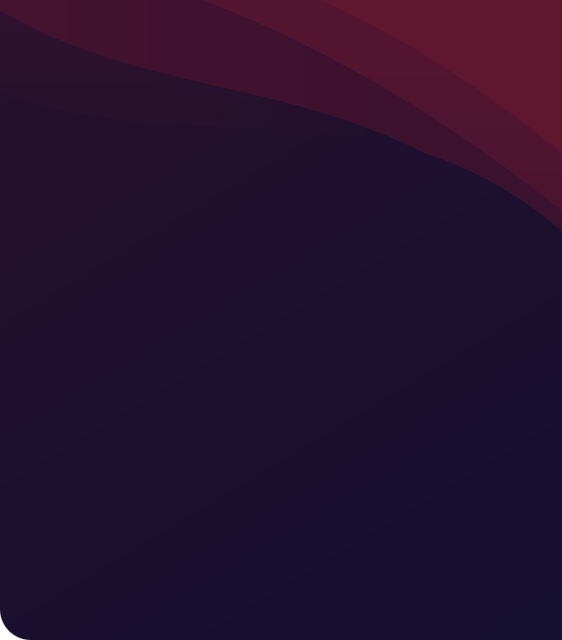
Write a WebGL 2 fragment shader that draws this background.

```glsl
#version 300 es
precision highp float;

uniform vec2 u_resolution;
out vec4 outColor;

// Antialiased coverage of the region where d is positive
float cover(float d) {
    return clamp(0.5 + d / max(fwidth(d), 1e-5), 0.0, 1.0);
}

// Shallow parabola falling to the right from the top edge at x = start
float arc(float x, float start, float slope, float bend) {
    float t = x - start;
    return t * (slope + bend * t);
}

void main() {
    // The canvas is 7.68 units high; depth is measured down from the top
    vec2 p = gl_FragCoord.xy / u_resolution.y * 7.68;
    float x = p.x;
    float depth = 7.68 - p.y;

    // Diagonal night gradient
    float diagonal = clamp((0.6 * x + depth) / 11.74, 0.0, 1.0);
    vec3 color = mix(vec3(0.151, 0.064, 0.178), vec3(0.080, 0.059, 0.190), diagonal);

    // Wave edges, as depth below the top
    float lowEdge = 1.08 + x * (0.1325 + 0.017 * (x - 4.1) * (x - 4.1));
    float midEdge = 0.13 + x * (0.572 + x * (0.016 * x - 0.128));
    float wideArc = arc(x, 2.43, 0.38, 0.0477);
    float cornerArc = arc(x, 3.85, 0.45, 0.064);

    // Faint lower wave, fading out to the right
    float fade = 1.0 - smoothstep(1.5, 4.9, x);
    vec3 plum = mix(vec3(0.180, 0.071, 0.188), vec3(0.157, 0.066, 0.176), smoothstep(0.2, 1.4, depth));
    color = mix(color, plum, cover(lowEdge - depth) * fade);

    // Wine wave, clipped by the lower edge where the two cross
    vec3 wine = mix(vec3(0.262, 0.073, 0.186), vec3(0.232, 0.070, 0.186), smoothstep(0.0, 6.8, x));
    color = mix(color, wine, cover(min(midEdge, lowEdge) - depth));

    // Red arcs stacked toward the upper right corner
    vec3 garnet = mix(vec3(0.330, 0.083, 0.190), vec3(0.303, 0.079, 0.186), smoothstep(0.2, 2.4, depth));
    color = mix(color, garnet, cover(wideArc - depth));
    color = mix(color, vec3(0.368, 0.089, 0.184), cover(cornerArc - depth));

    // Rounded lower left corner over white
    float corner = length(max(0.37 - p, 0.0)) - 0.37;
    color = mix(color, vec3(1.0), cover(corner));

    outColor = vec4(color, 1.0);
}
```
